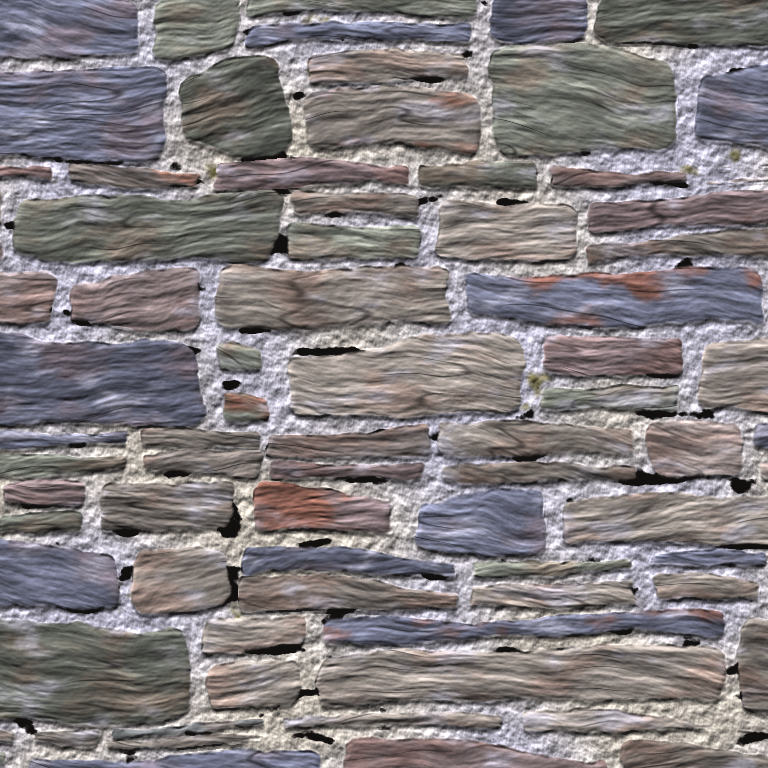
Write a Shadertoy shader that draws this texture.

```glsl
// Dry slate wall: uneven courses of long flat stones bedded in pale gritty mortar.
// Jittered rows and columns give rounded, warped stones; stretched gradient noise
// makes the layered slate, and a height difference toward the light shades it all.

const float COURSES = 11.0;
const float SPLIT_CHANCE = 0.42;
const vec2 WARP = vec2(0.022, 0.034);
const vec2 LIGHT_STEP = vec2(-0.0011, 0.0029);
const float RELIEF = 1.15;
const float SHADOW_REACH = 0.007;
const float HOLE_LEVEL = 0.36;

const vec3 WARM_SLATE = vec3(0.52, 0.49, 0.47);
const vec3 BLUE_SLATE = vec3(0.38, 0.39, 0.46);
const vec3 PURPLE_SLATE = vec3(0.47, 0.41, 0.42);
const vec3 GREEN_SLATE = vec3(0.44, 0.45, 0.42);
const vec3 RUST = vec3(0.50, 0.33, 0.28);
const vec3 CREAM_MORTAR = vec3(0.73, 0.70, 0.66);
const vec3 LILAC_MORTAR = vec3(0.70, 0.69, 0.76);
const vec3 MOSS = vec3(0.36, 0.33, 0.13);
const vec3 VOID_COLOR = vec3(0.07, 0.06, 0.06);

struct Stone {
    float dist;   // negative inside the stone
    vec2 local;   // position from the stone centre
    vec2 id;
};

float hash(vec2 p) {
    vec3 q = fract(p.xyx * 0.1031);
    q += dot(q, q.yzx + 33.33);
    return fract((q.x + q.y) * q.z);
}

float cornerSlope(vec2 cell, vec2 offset) {
    float angle = 6.2832 * hash(cell);
    return dot(vec2(cos(angle), sin(angle)), offset);
}

// Gradient noise, about -0.7 to 0.7
float noise(vec2 p) {
    vec2 i = floor(p), f = fract(p);
    vec2 u = f * f * f * (f * (f * 6.0 - 15.0) + 10.0);
    vec2 e = vec2(1.0, 0.0);
    return mix(mix(cornerSlope(i, f), cornerSlope(i + e, f - e), u.x),
               mix(cornerSlope(i + e.yx, f - e.yx), cornerSlope(i + 1.0, f - 1.0), u.x), u.y);
}

float fbm(vec2 p) {
    float sum = 0.0, amp = 1.0;
    for (int i = 0; i < 4; i++) {
        sum += amp * noise(p);
        p = p * 2.03 + 17.3;
        amp *= 0.5;
    }
    return sum;
}

// Index, lower edge and upper edge of an unevenly spaced cell
float cellEdge(float i, float seed) {
    return i + 0.76 * (hash(vec2(i, seed)) - 0.5);
}

vec3 jitteredCell(float x, float seed) {
    float i = floor(x + 0.5);
    if (x < cellEdge(i, seed)) i -= 1.0;
    return vec3(i, cellEdge(i, seed), cellEdge(i + 1.0, seed));
}

Stone stoneAt(vec2 p) {
    vec2 w = p + WARP * vec2(noise(p * 6.0), noise(p * vec2(3.0, 5.0) + 9.0));
    vec3 row = jitteredCell(w.y * COURSES, 1.0);
    float perRow = mix(2.6, 5.2, hash(vec2(row.x, 4.0)));
    float shift = 9.0 * hash(vec2(row.x, 8.0));
    vec3 col = jitteredCell(w.x * perRow + shift, row.x + 20.0);
    vec2 id = vec2(col.x, row.x);
    vec2 scale = vec2(perRow, COURSES);
    vec2 lo = vec2(col.y - shift, row.y) / scale;
    vec2 hi = vec2(col.z - shift, row.z) / scale;

    // Some cells hold two thin stones
    if (hash(id + 31.0) < SPLIT_CHANCE) {
        float cut = mix(lo.y, hi.y, mix(0.35, 0.65, hash(id + 47.0)));
        if (w.y < cut) { hi.y = cut; id += 101.0; }
        else lo.y = cut;
    }

    // Tilted, wedge-shaped rounded box with a ragged outline
    vec2 halfSize = 0.5 * (hi - lo);
    vec2 q = w - 0.5 * (lo + hi);
    float side = sign(hash(id + 5.0) - 0.5);
    vec2 body = halfSize - min(mix(0.003, 0.010, hash(id + 3.0)) * vec2(1.7, 1.0), halfSize * 0.45);
    body.y *= 1.0 - 0.4 * hash(id + 6.0) * smoothstep(-0.2, 1.0, side * q.x / halfSize.x);
    q.y += 0.06 * (hash(id + 7.0) - 0.5) * q.x;
    float radius = 0.4 * min(body.x, body.y);
    vec2 e = abs(q) - body + radius;
    float d = length(max(e, 0.0)) + min(max(e.x, e.y), 0.0) - radius;
    d += 0.005 * fbm(w * vec2(24.0, 42.0)) + 0.012 * noise(p * vec2(7.0, 11.0)) + 0.007 * noise(p * 2.7);
    return Stone(d, q, id);
}

// Coordinates along the slanted, wavy slate layers
vec2 layerCoords(Stone s) {
    vec2 q = s.local;
    q.y += 0.32 * (hash(s.id + 11.0) - 0.5) * q.x + 0.010 * noise(q * 14.0 + s.id * 3.7);
    return q;
}

float heightAt(vec2 p, Stone s) {
    vec2 q = layerCoords(s);
    float slate = 0.85 * fbm(q * vec2(9.0, 52.0) + s.id * 5.3)
                - 0.5 * abs(noise(q * vec2(15.0, 85.0) + s.id)) + 0.22 * fbm(q * vec2(55.0, 120.0));
    float grit = fbm(p * 46.0) + 0.35 * noise(p * 100.0);
    return mix(grit, slate, smoothstep(0.002, -0.002, s.dist)) + 0.65 * smoothstep(0.004, -0.007, s.dist);
}

vec3 slateColor(vec2 p, Stone s) {
    vec2 q = layerCoords(s);
    float kind = hash(s.id + 13.0);
    vec3 color = mix(WARM_SLATE, PURPLE_SLATE, smoothstep(0.3, 0.45, kind));
    color = mix(color, GREEN_SLATE, smoothstep(0.52, 0.58, kind));
    color = mix(color, BLUE_SLATE, smoothstep(0.72, 0.78, kind));
    color *= mix(0.80, 1.18, hash(s.id + 17.0));
    float rusty = 0.25 + 0.6 * step(0.88, hash(s.id + 19.0));
    color = mix(color, RUST, rusty * smoothstep(-0.05, 0.45, fbm(p * vec2(9.0, 16.0) + 40.0)));
    color *= 1.0 + 0.38 * fbm(q * vec2(11.0, 48.0) + s.id);
    // Pale weathering and dark splits between layers
    float bloom = smoothstep(0.08, 0.65, fbm(p * vec2(13.0, 24.0) + 70.0));
    color = mix(color, LILAC_MORTAR, 0.6 * bloom);
    float split = smoothstep(0.05, 0.0, abs(noise(q * vec2(5.0, 34.0) + s.id * 2.1)));
    return color * (1.0 - 0.42 * split * smoothstep(-0.15, 0.3, noise(p * 11.0 + 5.0)));
}

vec3 mortarColor(vec2 p) {
    vec3 color = mix(CREAM_MORTAR, LILAC_MORTAR, smoothstep(-0.3, 0.3, noise(p * 4.0 + 3.0)));
    color *= 1.0 + 0.20 * fbm(p * 28.0 + 60.0) + 0.16 * noise(p * 190.0);
    return mix(color, MOSS, 0.75 * smoothstep(0.50, 0.75, fbm(p * 11.0 + 23.0)));
}

void mainImage(out vec4 fragColor, in vec2 fragCoord) {
    vec2 p = fragCoord / iResolution.y;
    Stone s = stoneAt(p);
    float inside = smoothstep(0.0015, -0.0015, s.dist);
    vec3 color = mix(mortarColor(p), slateColor(p, s), inside);

    // Relief lit from above, with shadows under the stones
    vec2 lit = p + LIGHT_STEP;
    float slope = heightAt(p, s) - heightAt(lit, stoneAt(lit));
    color *= clamp(1.0 + RELIEF * slope, 0.3, 1.55);
    float overhang = smoothstep(0.002, -0.004, stoneAt(p + vec2(0.0, SHADOW_REACH)).dist);
    color *= 1.0 - 0.5 * overhang * (1.0 - inside);

    // Deep gaps where mortar has fallen out
    float gap = noise(p * vec2(15.0, 36.0) + 12.0) + 0.12 * fbm(p * 60.0) + 0.10 * overhang;
    float hole = smoothstep(HOLE_LEVEL, HOLE_LEVEL + 0.07, gap) * smoothstep(-0.003, 0.001, s.dist);
    fragColor = vec4(clamp(mix(color, VOID_COLOR, hole), 0.0, 1.0), 1.0);
}
```
